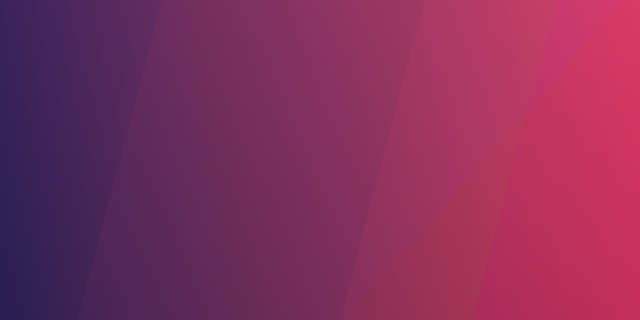
This background is drawn by a WebGL 1 fragment shader. Its source:

```glsl
precision highp float;
// Draws slanted translucent bands over an indigo to crimson gradient, crossed by a diagonal fold.

uniform vec2 u_resolution;

const float BAND_SLANT = 0.265;
const float FOLD_SLANT = 0.875;
const float PLUM_EDGE = 0.242;
const float ROSE_EDGE = 1.062;
const float CRIMSON_EDGE = 1.475;
const float FOLD_EDGE = 1.077;

// Coordinate across a family of parallel slanted lines, measured at the base.
float acrossLines(vec2 p, float slant) {
  return p.x - slant * p.y;
}

// Smooth coverage to the right of a slanted line.
float rightOf(float across, float edge, float softness) {
  return smoothstep(edge - softness, edge + softness, across);
}

// Gradient across one band, brightened towards the top.
vec3 bandColor(float across, float height, vec2 span, vec3 first, vec3 last, vec3 lift) {
  float t = (across - span.x) / (span.y - span.x);
  return mix(first, last, t) + lift * height;
}

void main() {
  // Height runs from 0 to 1, width follows the aspect ratio of two to one.
  vec2 p = gl_FragCoord.xy / u_resolution * vec2(2.0, 1.0);
  float softness = 1.2 / u_resolution.y;
  float across = acrossLines(p, BAND_SLANT);

  // Four bands from left to right.
  vec3 indigo = bandColor(across, p.y, vec2(0.0, PLUM_EDGE),
    vec3(0.155, 0.115, 0.32), vec3(0.235, 0.133, 0.327), vec3(0.16, 0.04, 0.05));
  vec3 plum = bandColor(across, p.y, vec2(PLUM_EDGE, ROSE_EDGE),
    vec3(0.265, 0.14, 0.333), vec3(0.475, 0.178, 0.35), vec3(0.16, 0.04, 0.04));
  vec3 rose = bandColor(across, p.y, vec2(ROSE_EDGE, CRIMSON_EDGE),
    vec3(0.51, 0.182, 0.355), vec3(0.63, 0.2, 0.367), vec3(0.15, 0.045, 0.04));
  vec3 crimson = bandColor(across, p.y, vec2(CRIMSON_EDGE, 2.0),
    vec3(0.65, 0.172, 0.38), vec3(0.755, 0.182, 0.382), vec3(0.14, 0.055, 0.045));

  vec3 color = mix(indigo, plum, rightOf(across, PLUM_EDGE, softness));
  color = mix(color, rose, rightOf(across, ROSE_EDGE, softness));
  color = mix(color, crimson, rightOf(across, CRIMSON_EDGE, softness));

  // The fold warms everything below the diagonal.
  float fold = rightOf(acrossLines(p, FOLD_SLANT), FOLD_EDGE, softness);
  color += vec3(0.01, 0.0, -0.03) * fold;

  gl_FragColor = vec4(color, 1.0);
}
```
